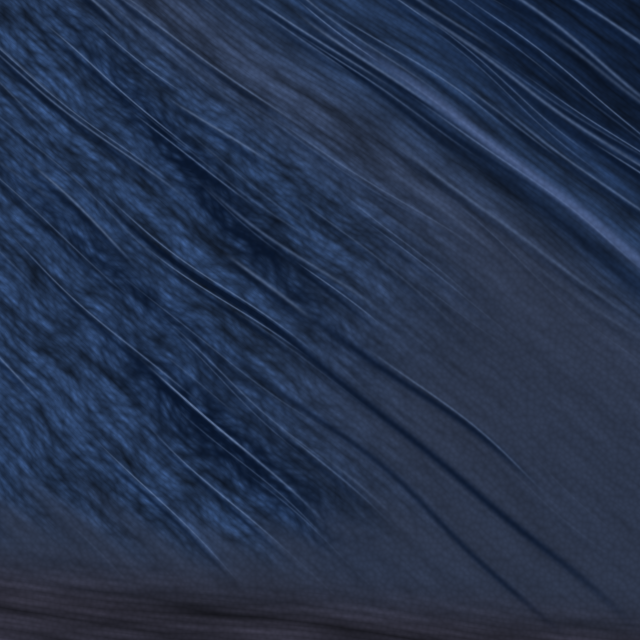
Write a WebGL 1 fragment shader that draws this texture.

```glsl
precision highp float;
uniform vec2 u_resolution;

const vec3 INK = vec3(0.035, 0.08, 0.16);
const vec3 NAVY = vec3(0.125, 0.185, 0.285);
const vec3 SLATE = vec3(0.172, 0.205, 0.28);
const vec3 UMBER = vec3(0.16, 0.155, 0.195);
const vec3 FROST = vec3(0.40, 0.48, 0.62);
const vec3 PERIWINKLE = vec3(0.30, 0.37, 0.53);

vec2 hash2(vec2 p) {
  vec2 k = vec2(dot(p, vec2(127.1, 311.7)), dot(p, vec2(269.5, 183.3)));
  return fract(sin(k) * 43758.55);
}

// Distance to the nearest scattered point, about 0 to 1
float cellular(vec2 p) {
  vec2 cell = floor(p), f = fract(p);
  float nearest = 2.0;
  for (int y = -1; y <= 1; y++) {
    for (int x = -1; x <= 1; x++) {
      vec2 o = vec2(float(x), float(y));
      vec2 d = o + hash2(cell + o) - f;
      nearest = min(nearest, dot(d, d));
    }
  }
  return sqrt(nearest);
}

float band(float x, float center, float width) {
  float d = (x - center) / width;
  return exp(-d * d);
}

// Soft wavy filament along x with tapered ends
float stroke(vec2 q, vec2 center, float halfLength, float width) {
  float wave = 0.004 * sin(q.x * 11.0 + center.y * 40.0);
  float tilt = 0.05 * sin(center.y * 91.0) * (q.x - center.x);
  float t = abs(q.x - center.x) / halfLength;
  return band(q.y, center.y + wave + tilt, width) * (1.0 - smoothstep(0.4, 1.0, t));
}

// Rotated coordinates: x runs down the slope, y across it
vec2 flow(vec2 p) {
  vec2 q = vec2(dot(p, vec2(0.8, -0.6)), dot(p, vec2(0.6, 0.8)));
  q.y += 0.15 * q.x * (1.0 - q.y);
  q.y += 0.006 * sin(q.x * 7.0 + q.y * 4.0) + 0.002 * sin(q.x * 19.0 - q.y * 13.0);
  return q;
}

// Scattered filaments: x is the light crests, y the dark furrows
vec2 filaments(vec2 q) {
  vec2 sum = vec2(0.0);
  for (int i = 0; i < 120; i++) {
    float id = float(i);
    vec2 place = hash2(vec2(id, 3.7));
    vec2 shape = hash2(vec2(id, 9.2));
    vec2 c = vec2(mix(-0.6, 0.6, place.x), mix(0.2, 1.4, place.y));
    float len = mix(0.08, 0.30, shape.x);
    float width = mix(0.0015, 0.0032, shape.y * shape.y);
    float strength = mix(0.2, 0.85, hash2(vec2(id, 5.1)).x);
    sum.x += strength * stroke(q, c, len, width);
    sum.y += strength * stroke(q, c - vec2(0.0, 0.008), len, width * 2.5);
  }
  return sum;
}

void main() {
  vec2 p = gl_FragCoord.xy / u_resolution;
  vec2 q = flow(p);

  // Regions: smooth plain, low ground and the rough slopes left over
  float plain = smoothstep(-0.05, 0.38, q.x) * smoothstep(0.42, 0.66, q.y)
              * (1.0 - smoothstep(0.94, 1.06, q.y));
  float edge = 0.18 + 0.03 * sin(p.x * 11.0 + 1.0) + 0.02 * sin(q.y * 95.0);
  float low = 1.0 - smoothstep(edge - 0.06, edge + 0.06, p.y);
  float rough = (1.0 - 0.92 * plain) * (1.0 - 0.9 * low);
  float slope = rough * (1.0 - smoothstep(0.82, 0.98, q.y));

  // Base tone
  vec3 color = mix(SLATE, NAVY, rough);
  float corner = smoothstep(1.09, 1.22, q.y) * smoothstep(-0.3, 0.1, q.x);
  color = mix(color, INK, 0.6 * corner);
  color = mix(color, SLATE * 1.08, 0.7 * band(q.y, 0.95, 0.07));

  // Stretched cells form the grain of the slope
  float coarse = cellular(q * vec2(3.5, 30.0));
  float fine = cellular(q * vec2(10.0, 85.0) + 7.0);
  float hair = cellular(q * vec2(22.0, 150.0) + 3.0);
  float relief = (coarse - 0.48) * 0.65 + (fine - 0.48) * 0.5 + (hair - 0.48) * 0.35;
  color *= 1.0 - relief * mix(0.14, 0.95, rough);

  // Crumpled rock between the filaments
  vec2 bent = q + 0.006 * sin(q.yx * vec2(70.0, 45.0));
  float crumple = cellular(bent * vec2(24.0, 60.0));
  float chips = cellular(bent * vec2(55.0, 110.0) + 5.0);
  color *= 1.0 + slope * (0.5 * (0.48 - crumple) + 0.4 * (0.48 - chips));

  // Ragged shadow patches
  float shade = band(q.x, -0.17, 0.25) * band(q.y, 0.76 - 0.2 * (q.x + 0.17), 0.03);
  shade += band(q.x, 0.08, 0.20) * band(q.y, 0.47, 0.04);
  shade += 0.6 * band(q.x, -0.2, 0.22) * band(q.y, 0.56, 0.025);
  color = mix(color, INK, clamp(shade * (0.2 + 0.8 * crumple + 0.6 * chips), 0.0, 0.88));

  // Filaments and long furrows
  vec2 lines = filaments(q) * rough;
  float furrow = stroke(q, vec2(0.30, 0.71), 0.26, 0.006);
  furrow += stroke(q, vec2(0.28, 0.65), 0.60, 0.006);
  furrow += 0.8 * stroke(q, vec2(0.40, 0.585), 0.45, 0.005);
  color = mix(color, INK, min(0.8 * lines.y + 0.8 * furrow, 0.88));
  color = mix(color, FROST, min(0.72 * lines.x, 0.8));
  color = mix(color, FROST, 0.4 * stroke(q, vec2(0.36, 0.719), 0.2, 0.002));

  // Lit ridge with its shadow
  float ridge = smoothstep(-0.25, 0.1, q.x);
  color = mix(color, INK, 0.5 * ridge * band(q.y, 1.045, 0.014));
  color = mix(color, PERIWINKLE, 0.8 * ridge * band(q.y, 1.075, 0.009));

  // Umber strata along the foot
  float foot = 1.0 - smoothstep(0.06, 0.17, p.y + 0.09 * p.x);
  float layer = p.y + 0.12 * p.x + 0.005 * sin(p.x * 9.0);
  float strata = 0.6 * cellular(vec2(p.x * 3.0, layer * 40.0))
               + 0.4 * cellular(vec2(p.x * 9.0, layer * 110.0));
  color = mix(color, UMBER * (1.5 - 1.15 * strata), 0.9 * foot);

  // Faint mottling
  color *= 1.0 + 0.14 * (0.5 - cellular(p * 120.0));
  gl_FragColor = vec4(color, 1.0);
}
```
